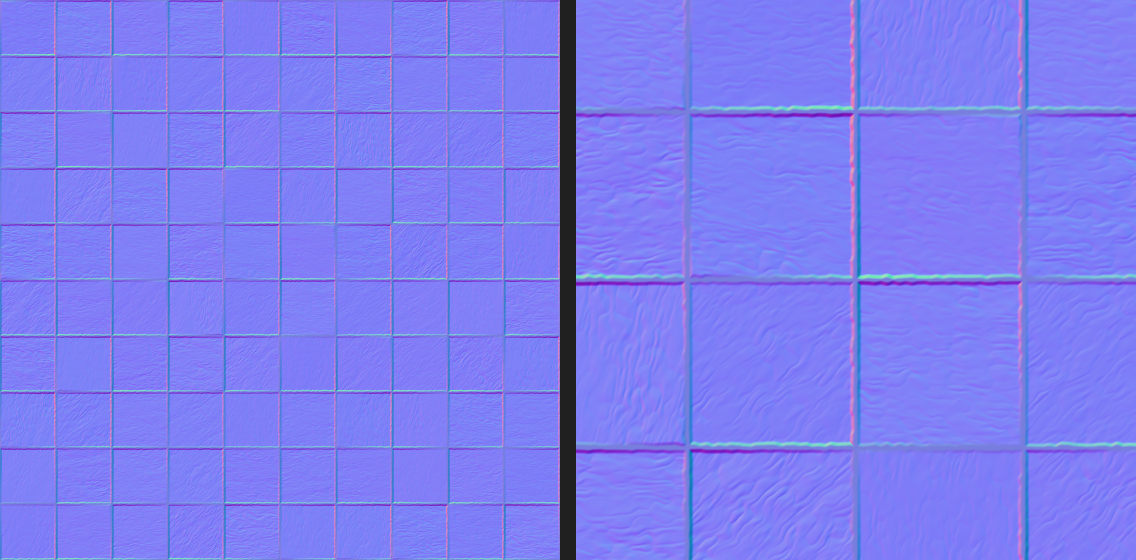
Left: the whole. Right: its middle third, enlarged.
Reproduce this texture map procedurally as a Shadertoy shader.

```glsl
const float TILES = 10.0;
const float GROUT_HALF = 0.005;
const float BEVEL_END = 0.027;
const float BEVEL_HEIGHT = 0.0135;
const float SLOPE_STEP = 0.007;
const vec3 GROUT_SHADE = vec3(0.94, 0.99, 0.87);
const vec3 TILE_SHADE = vec3(1.0, 0.995, 0.97);

float hash(vec2 p) {
    vec3 q = fract(p.xyx * vec3(0.1031, 0.1030, 0.0973));
    q += dot(q, q.yzx + 33.33);
    return fract((q.x + q.y) * q.z);
}

float noise(vec2 p) {
    vec2 i = floor(p), f = fract(p);
    f = f * f * (3.0 - 2.0 * f);
    float low = mix(hash(i), hash(i + vec2(1, 0)), f.x);
    float high = mix(hash(i + vec2(0, 1)), hash(i + vec2(1, 1)), f.x);
    return mix(low, high, f.y);
}

vec2 rotate(vec2 p, float angle) {
    float c = cos(angle), s = sin(angle);
    return vec2(c * p.x + s * p.y, c * p.y - s * p.x);
}

// Brushed direction: mostly level, otherwise diagonal or upright
float grainAngle(vec2 cell) {
    float pick = hash(cell + 17.0);
    float base = pick < 0.5 ? 0.0 : (pick < 0.76 ? 0.75 : 1.45);
    return base + 0.3 * (hash(cell + 41.0) - 0.5);
}

// Fine stretched creases, cut in patches into one tile
float grain(vec2 local, vec2 cell) {
    vec2 p = rotate(local - 0.5, grainAngle(cell));
    p += 50.0 + 7.3 * cell;
    p.y += 0.06 * noise(p * vec2(6.0, 9.0)) + 0.02 * noise(p * 19.0);
    float broad = noise(p * vec2(2.5, 9.0));
    float crease = 1.0 - abs(2.0 * noise(p * vec2(8.0, 27.0)) - 1.0);
    float fine = noise(p * vec2(17.0, 45.0) + 9.0);
    float patches = mix(0.35, 1.25, noise(p * vec2(3.0, 6.0) + 21.0));
    float strength = mix(0.4, 1.1, hash(cell + 73.0));
    return strength * (0.005 * broad
        + patches * (0.0036 * crease * crease + 0.0034 * fine));
}

// Distance to the tile rim, with chips on the right and lower sides
float rimDistance(vec2 local, vec2 cell) {
    vec2 wobble = vec2(noise(vec2(local.y * 27.0, 3.0) + cell * 31.0),
                       noise(vec2(local.x * 27.0, 8.0) + cell * 37.0));
    vec2 near = local - wobble * vec2(0.003, 0.013);
    vec2 far = 1.0 - local - wobble * vec2(0.013, 0.008);
    vec2 rim = min(near, far);
    return min(rim.x, rim.y);
}

float height(vec2 p) {
    vec2 cell = mod(floor(p), TILES);
    vec2 local = fract(p);
    float rise = smoothstep(GROUT_HALF, BEVEL_END, rimDistance(local, cell));
    vec2 tilt = vec2(hash(cell + 5.0), hash(cell + 11.0)) - 0.5;
    float surface = grain(local, cell) + 0.05 * dot(tilt, local - 0.5);
    return rise * (BEVEL_HEIGHT + surface - 0.004);
}

// Encoded surface direction; green points down the canvas
vec3 normalColor(vec2 p) {
    vec2 e = vec2(SLOPE_STEP, 0.0);
    float dx = height(p + e.xy) - height(p - e.xy);
    float dy = height(p + e.yx) - height(p - e.yx);
    vec3 n = normalize(vec3(-dx, dy, 2.0 * SLOPE_STEP));
    float rim = rimDistance(fract(p), mod(floor(p), TILES));
    float onTile = smoothstep(GROUT_HALF, BEVEL_END, rim);
    return (0.5 + 0.5 * n) * mix(GROUT_SHADE, TILE_SHADE, onTile);
}

void mainImage(out vec4 fragColor, in vec2 fragCoord) {
    vec3 color = vec3(0.0);
    // Four samples per pixel
    for (int i = 0; i < 4; i++) {
        vec2 offset = vec2(i % 2, i / 2) * 0.5 - 0.25;
        color += normalColor(TILES * (fragCoord + offset) / iResolution.xy);
    }
    fragColor = vec4(color * 0.25, 1.0);
}
```
